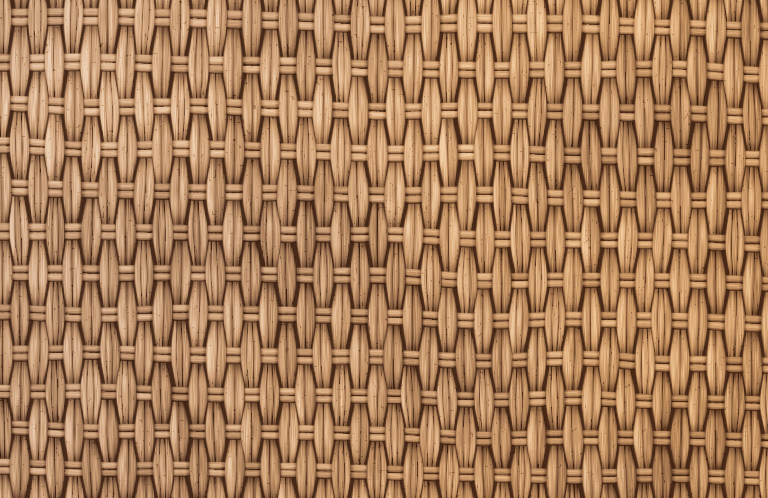
Write a WebGL 2 fragment shader that draws this texture.

```glsl
#version 300 es
precision highp float;

#define COLUMNS 43.0
#define ROWS 11.14
#define ROW_SQUEEZE 1.14
#define ROW_TOP 0.034
#define ROW_SLOPE 0.024
#define WARP_MID 0.56
#define WARP_END 0.34
#define WEFT_HALF 0.2
#define JITTER 0.11
#define FIBRE 0.3
#define TONE_SPREAD 0.2
#define WEAR 0.26

uniform vec2 u_resolution;
out vec4 fragColor;

const vec3 CANE[6] = vec3[6](
    vec3(0.24, 0.13, 0.07), vec3(0.42, 0.28, 0.18), vec3(0.58, 0.42, 0.29),
    vec3(0.73, 0.55, 0.38), vec3(0.85, 0.68, 0.51), vec3(0.93, 0.81, 0.67));

float hash(vec2 p) {
    return fract(sin(dot(p, vec2(127.1, 311.7))) * 43758.5453);
}

float noise(vec2 p) {
    vec2 i = floor(p), f = fract(p);
    f = f * f * (3.0 - 2.0 * f);
    return mix(mix(hash(i), hash(i + vec2(1, 0)), f.x),
               mix(hash(i + vec2(0, 1)), hash(i + vec2(1, 1)), f.x), f.y);
}

// Cane colour from deep shadow (0) to highlight (1)
vec3 caneRamp(float shade) {
    float s = clamp(shade, 0.0, 0.999) * 5.0;
    int i = int(s);
    return mix(CANE[i], CANE[i + 1], fract(s));
}

// Position along a column, measured from its nearest raised crossing
float crossingOffset(float column, float row) {
    return row - column - 2.0 * round((row - column) * 0.5);
}

// Vertical bundle: rgb colour, coverage in alpha
vec4 warp(vec2 p, float column, float light, float pixel) {
    float d = crossingOffset(column, p.y);
    vec2 id = vec2(column, round(p.y - d));
    float seed = hash(id), lean = hash(id + 17.3) - 0.5;
    float x = p.x - column - 0.5 - JITTER * (seed - 0.5) - 0.14 * lean * d;
    float halfWidth = mix(WARP_MID, WARP_END, smoothstep(0.05, 0.95, abs(d)));
    halfWidth *= 0.95 + 0.1 * hash(id + 5.1);
    float coverage = smoothstep(-pixel, pixel, halfWidth - abs(x));

    // Two or three flat strands, their grooves slightly bent
    float across = clamp(x / halfWidth, -0.999, 0.999);
    across += (lean * 0.3 + 0.12 * d * (seed - 0.5)) * (1.0 - across * across);
    float strands = hash(id + 9.7) > 0.72 ? 3.0 : 2.0;
    float s = (across * 0.5 + 0.5) * strands;
    float q = fract(s) * 2.0 - 1.0;
    float tone = hash(id + floor(s) * 3.7 + 1.9) - 0.5;

    float fibre = noise(vec2(x * 19.0 + seed * 90.0, p.y * 2.3 + floor(s) * 7.0)) - 0.5;
    float shade = 0.76 - 0.46 * pow(abs(q), 3.5) - 0.06 * q - 0.05 * across;
    shade += TONE_SPREAD * tone + FIBRE * fibre + light;
    shade -= 0.12 * smoothstep(0.2, 0.6, abs(d)) + 0.3 * smoothstep(0.5, 0.85, abs(d));
    float fleck = noise(vec2(p.x * 9.0, p.y * 17.0) + 40.0);
    shade -= 0.25 * smoothstep(0.86, 0.96, fleck);
    return vec4(caneRamp(shade), coverage);
}

// Horizontal pair of round rods
vec4 weft(vec2 p, float light, float pixel) {
    float row = round(p.y), e = p.y - row;
    float side = e < 0.0 ? 0.0 : 1.0;
    float radius = WEFT_HALF * 0.5;
    float bend = 0.014 * (noise(vec2(p.x * 0.6, row * 5.0 + side * 2.0)) - 0.5);
    float q = (e + bend - (side * 2.0 - 1.0) * radius) / radius;
    float coverage = smoothstep(-pixel, pixel, radius * (1.0 - abs(q)));
    float tone = hash(vec2(floor(p.x), row * 2.0 + side)) - 0.5;
    float fibre = noise(vec2(p.x * 2.0, p.y * 50.0)) - 0.5;
    float shade = 0.74 - 0.5 * pow(abs(q + 0.15), 2.5) - 0.12 * q;
    shade += TONE_SPREAD * tone + 0.6 * FIBRE * fibre + light;
    // Shadow cast by the raised bundles on both sides
    shade -= 0.32 * smoothstep(0.22, 0.5, abs(fract(p.x) - 0.5));
    return vec4(caneRamp(shade), coverage);
}

void main() {
    vec2 uv = gl_FragCoord.xy / u_resolution;
    float down = 1.0 - uv.y - ROW_TOP - ROW_SLOPE * uv.x;

    // Weave space: x counts columns, y counts rows, both a little uneven
    vec2 p = vec2(uv.x * COLUMNS + 0.4, ROWS * down + ROW_SQUEEZE * down * down);
    p += 0.12 * (vec2(noise(uv * 7.0), noise(uv * 8.0 + 30.0)) - 0.5);
    vec2 pixel = vec2(COLUMNS, ROWS) / u_resolution;

    float patches = noise(uv * vec2(5.0, 4.0) + 12.0) - 0.5;
    float light = WEAR * patches * 0.6 + 0.1 * (uv.y - 0.5) - 0.08 * (uv.x - 0.5);

    // Low bundle ends, then rods, then raised bundles
    vec3 color = caneRamp(0.04);
    for (int layer = 0; layer < 2; layer++) {
        for (int k = -1; k <= 1; k++) {
            float column = floor(p.x) + float(k);
            bool raised = abs(crossingOffset(column, p.y)) <= 0.5;
            if (raised != (layer == 1)) continue;
            vec4 bundle = warp(p, column, light, pixel.x);
            color = mix(color, bundle.rgb, bundle.a);
        }
        if (layer == 0) {
            vec4 rods = weft(p, light, pixel.y);
            color = mix(color, rods.rgb, rods.a);
        }
    }

    // Greyer on the left, warmer toward the right
    float warmth = clamp(uv.x + 0.5 * patches, 0.0, 1.0);
    color *= mix(vec3(0.99, 1.0, 1.06), vec3(1.02, 0.99, 0.93), warmth);
    fragColor = vec4(color, 1.0);
}
```
